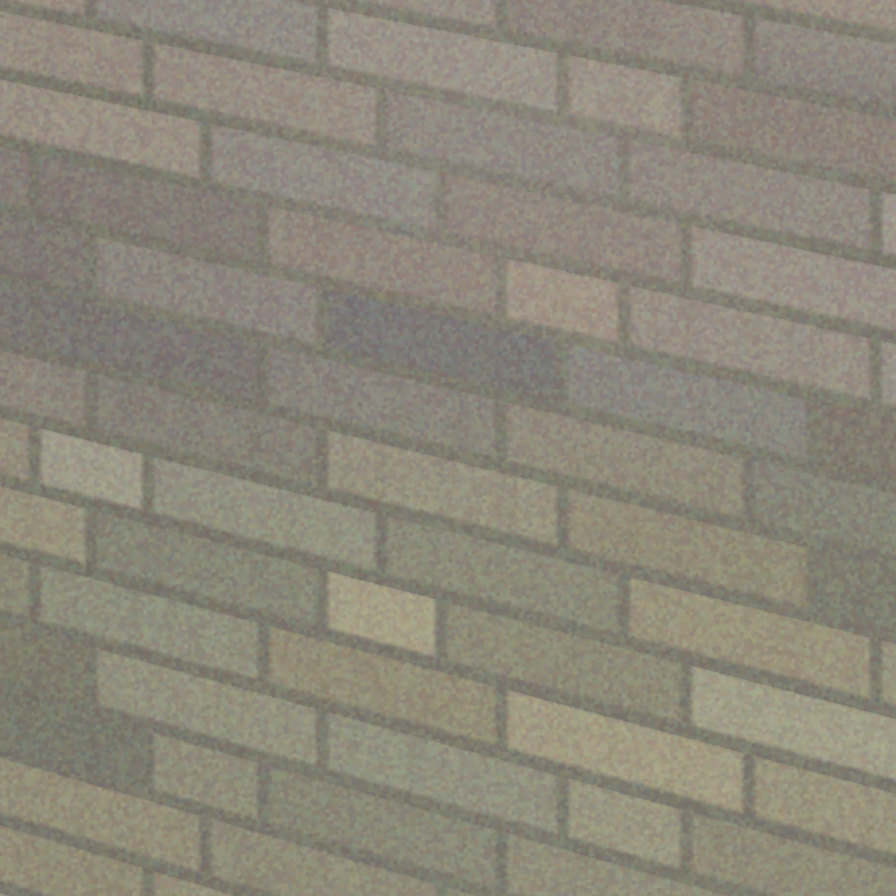
A three.js fragment shader for this texture:

```glsl
// Weathered brick wall seen at an angle: sloping courses, mixed brick tones, soft grain.
#define COURSE_SLOPE 0.252
#define COURSE_PITCH 0.0757
#define PITCH_GROWTH 0.0079
#define BED_SHARE 0.19
#define HEAD_JOINT 0.0068
#define EDGE_SOFT 0.0042
#define GRAIN_SCALE 230.0
#define GRAIN_AMOUNT 0.085
#define MORTAR vec3(0.485, 0.477, 0.428)
#define BRICK_DARK vec3(0.488, 0.475, 0.443)
#define BRICK_LIGHT vec3(0.635, 0.607, 0.540)

varying vec2 vUv;

float hash(vec2 p) {
  p = fract(p * vec2(0.1031, 0.1137));
  p += dot(p, p.yx + 33.33);
  return fract((p.x + p.y) * p.x * 17.3);
}

vec3 hash3(vec2 p) {
  return vec3(hash(p), hash(p + 47.3), hash(p + 91.7));
}

// Smooth cellular noise: each scattered point blends its own tint.
vec3 cellGrain(vec2 p) {
  vec2 cell = floor(p);
  vec3 sum = vec3(0.0);
  float total = 0.0;
  for (int j = -1; j <= 1; j++) {
    for (int i = -1; i <= 1; i++) {
      vec2 id = cell + vec2(float(i), float(j));
      vec3 h = hash3(id + 11.0);
      vec2 d = id + h.xy - p;
      float w = exp(-5.0 * dot(d, d));
      sum += w * hash3(id + 203.0);
      total += w;
    }
  }
  return sum / total - 0.5;
}

// Where the half brick starts in a course; 8 and above lies out of view.
float halfBrickStart(float row) {
  float k = row + 9.0;
  vec4 starts = k < 4.0 ? vec4(9.5, 8.0, 4.5, 9.0)
              : k < 8.0 ? vec4(9.5, 4.0, 8.5, 8.0)
              : k < 12.0 ? vec4(8.5, 0.0, 2.5, 8.0)
              : vec4(4.5, 1.0, 9.5, 9.0);
  vec4 pick = 1.0 - step(0.5, abs(vec4(0.0, 1.0, 2.0, 3.0) - mod(k, 4.0)));
  return dot(starts, pick);
}

// Left end and length of the brick at u, in half-brick lengths.
vec2 brickSpan(float u, float h) {
  if (u < h) return vec2(h - 2.0 * ceil((h - u) * 0.5), 2.0);
  if (u < h + 1.0) return vec2(h, 1.0);
  return vec2(h + 1.0 + 2.0 * floor((u - h - 1.0) * 0.5), 2.0);
}

vec3 brickColor(vec2 id, float len, vec2 p) {
  float wave = cos(0.95 * (id.y - 0.9) - 0.1 * (id.x - 3.0));
  float tone = 0.47 + 0.20 * wave + 0.65 * (hash(id * 2.0 + 37.0) - 0.5);
  tone += 0.15 * (2.0 - len);
  tone += 0.45 * smoothstep(0.65, 1.0, p.x) * smoothstep(0.88, 1.0, p.y);
  vec3 color = mix(BRICK_DARK, BRICK_LIGHT, clamp(tone, 0.0, 1.3));

  // Yellower low down, pinker above, with a few cool bricks.
  color += mix(vec3(-0.006, 0.004, -0.020), vec3(0.004, -0.005, 0.010),
               smoothstep(0.35, 0.65, p.y));
  color += (hash(id * 2.0 + 85.0) - 0.5) * vec3(-0.020, 0.004, 0.022);

  // Faint upright weather streaks.
  float streak = sin(p.x * 91.0 + id.y * 2.1) + sin(p.x * 173.0 + id.x * 3.7)
               + 0.6 * sin(p.x * 307.0 + id.y);
  return color + 0.004 * streak * (0.5 + 0.5 * sin(p.y * 23.0 + id.x));
}

void main() {
  // Wall coordinates: course number downwards, half-brick lengths across.
  float pitch = COURSE_PITCH + PITCH_GROWTH * vUv.x;
  float course = (1.0 - vUv.y - 0.4666 - COURSE_SLOPE * vUv.x) / pitch;
  float u = 27.713 * sqrt(vUv.x + 2.961) - 48.0;
  float row = floor(course);
  float down = course - row;
  vec2 span = brickSpan(u, halfBrickStart(row));
  vec2 id = vec2(span.x + 0.5 * span.y, row);

  // Distance inside the brick face, in canvas units.
  float unitWidth = 0.125 + 0.0026 * u;
  float along = u - span.x;
  float side = min(along, span.y - along) * unitWidth - HEAD_JOINT;
  float bed = min(down, 1.0 - BED_SHARE - down) * pitch;
  float face = smoothstep(-EDGE_SOFT, EDGE_SOFT, min(side, bed));

  // Joints fade where the wall is more worn.
  float wear = 0.5 + 0.25 * sin(vUv.x * 7.0 + vUv.y * 5.0)
             + 0.25 * sin(vUv.y * 13.0 - vUv.x * 4.0);
  float fade = 0.45 * wear * smoothstep(0.35, 0.75, vUv.y);
  vec3 brick = brickColor(id, span.y, vUv);
  vec3 color = mix(mix(MORTAR, brick, fade), brick, face);

  // Uneven light and colored grain.
  color *= 0.985 + 0.03 * smoothstep(0.0, 0.6, vUv.x);
  vec3 grain = cellGrain(vUv * GRAIN_SCALE);
  color += GRAIN_AMOUNT * (0.6 * grain + 0.5 * grain.g);
  gl_FragColor = vec4(color, 1.0);
}
```
